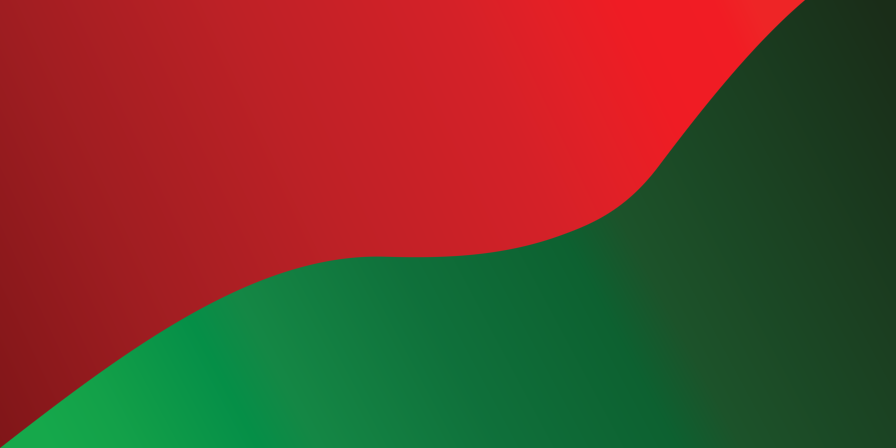
Reproduce this background procedurally as a WebGL 2 fragment shader.

```glsl
#version 300 es
precision highp float;
// Two-tone background: a red gradient field above a flowing green wave.

uniform vec2 u_resolution;
out vec4 fragColor;

// Wave knots: x, height, slope (in canvas heights)
const int KNOTS = 6;
const vec3 WAVE[KNOTS] = vec3[](
  vec3(0.000, 0.000, 0.78),
  vec3(0.859, 0.427, -0.03),
  vec3(1.250, 0.474, 0.36),
  vec3(1.471, 0.630, 1.33),
  vec3(1.797, 1.000, 0.85),
  vec3(2.100, 1.240, 0.80)
);

// Gradient stops: red, green, blue, position along the axis
const int STOPS = 8;
const vec4 RED_STOPS[STOPS] = vec4[](
  vec4(0.500, 0.085, 0.095, 0.00),
  vec4(0.625, 0.115, 0.130, 0.43),
  vec4(0.745, 0.130, 0.150, 0.90),
  vec4(0.835, 0.130, 0.157, 1.34),
  vec4(0.890, 0.125, 0.150, 1.52),
  vec4(0.938, 0.110, 0.140, 1.68),
  vec4(0.945, 0.110, 0.140, 1.87),
  vec4(0.935, 0.145, 0.150, 1.95)
);
const vec4 GREEN_STOPS[STOPS] = vec4[](
  vec4(0.085, 0.660, 0.295, 0.10),
  vec4(0.075, 0.630, 0.285, 0.25),
  vec4(0.020, 0.560, 0.280, 0.51),
  vec4(0.080, 0.530, 0.270, 0.63),
  vec4(0.060, 0.440, 0.230, 0.98),
  vec4(0.050, 0.380, 0.190, 1.33),
  vec4(0.110, 0.325, 0.165, 1.46),
  vec4(0.100, 0.175, 0.095, 2.20)
);
const vec2 RED_AXIS = vec2(0.905, 0.43);
const vec2 GREEN_AXIS = vec2(0.88, 0.47);

// Cubic Hermite curve between two knots
float hermite(vec3 a, vec3 b, float x) {
  float span = b.x - a.x;
  float t = clamp((x - a.x) / span, 0.0, 1.0);
  float u = 1.0 - t;
  return mix(a.y, b.y, t * t * (3.0 - 2.0 * t))
       + span * t * u * (a.z * u - b.z * t);
}

float waveHeight(float x) {
  float height = WAVE[0].y;
  for (int i = 0; i < KNOTS - 1; i++) {
    if (x >= WAVE[i].x) height = hermite(WAVE[i], WAVE[i + 1], x);
  }
  return height;
}

// Piecewise linear colour ramp
vec3 ramp(vec4 stops[STOPS], float s) {
  vec3 color = stops[0].rgb;
  for (int i = 1; i < STOPS; i++) {
    float t = (s - stops[i - 1].w) / (stops[i].w - stops[i - 1].w);
    color = mix(color, stops[i].rgb, clamp(t, 0.0, 1.0));
  }
  return color;
}

void main() {
  // Height is 1, width is 2
  vec2 p = gl_FragCoord.xy / u_resolution * vec2(2.0, 1.0);

  vec3 red = ramp(RED_STOPS, dot(p, RED_AXIS));
  vec3 green = ramp(GREEN_STOPS, dot(p, GREEN_AXIS));

  // Smooth edge, about one pixel wide across the curve
  float pixel = 1.0 / u_resolution.y;
  float slope = (waveHeight(p.x + pixel) - waveHeight(p.x - pixel)) / (2.0 * pixel);
  float edge = (p.y - waveHeight(p.x)) / sqrt(1.0 + slope * slope);
  float above = smoothstep(-0.75 * pixel, 0.75 * pixel, edge);

  fragColor = vec4(mix(green, red, above), 1.0);
}
```
